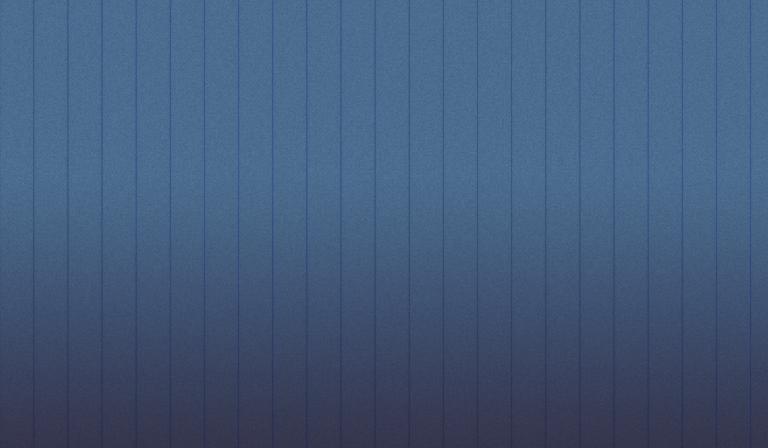
A WebGL 1 fragment shader for this pattern:

```glsl
precision highp float;
// Woven blue cloth, flat at the top and fading to slate at the bottom,
// divided into 22.5 upright panels by hairline blue seams.
// Crossed threads and stretched gradient noise give the fabric its grain.
uniform vec2 u_resolution;

const float PANELS = 22.5;
const float SEAM_HALF_WIDTH = 0.0008;
const float SEAM_OFFSET = -0.0005;
const float THREADS = 190.0;
const float TAU = 6.28318;

const vec3 SKY = vec3(0.296, 0.426, 0.560);
const vec3 DUSK = vec3(0.243, 0.315, 0.440);
const vec3 SLATE = vec3(0.207, 0.212, 0.302);
const vec3 SEAM_TOP = vec3(0.205, 0.335, 0.525);
const vec3 SEAM_BOTTOM = vec3(0.155, 0.175, 0.300);

float hash(vec2 cell) {
  vec3 q = fract(cell.xyx * vec3(0.1031, 0.1030, 0.0973));
  q += dot(q, q.yzx + 33.33);
  return fract((q.x + q.y) * q.z);
}

float cornerSlope(vec2 cell, vec2 offset) {
  float angle = TAU * hash(cell);
  return dot(vec2(cos(angle), sin(angle)), offset);
}

// Gradient noise, roughly -0.7 to 0.7
float gradientNoise(vec2 p) {
  vec2 cell = floor(p);
  vec2 f = p - cell;
  vec2 ease = f * f * f * (f * (f * 6.0 - 15.0) + 10.0);
  vec2 e = vec2(1.0, 0.0);
  float low = mix(cornerSlope(cell, f), cornerSlope(cell + e, f - e), ease.x);
  float high = mix(cornerSlope(cell + e.yx, f - e.yx),
                   cornerSlope(cell + 1.0, f - 1.0), ease.x);
  return mix(low, high, ease.y);
}

// 0 in the flat upper part, rising to 1 at the lower edge
float fadeAmount(float height) {
  float s = clamp((0.61 - height) / 0.61, 0.0, 1.0);
  return mix(s, smoothstep(0.0, 1.0, s), 0.25);
}

// Three-stop blend: sky, dusk, slate
vec3 clothColor(float fade) {
  vec3 upper = mix(SKY, DUSK, clamp(fade * 2.0, 0.0, 1.0));
  return mix(upper, SLATE, clamp(fade * 2.0 - 1.0, 0.0, 1.0));
}

// Over-and-under lattice, with the threads irregularly bent
float weave(vec2 p, float threads) {
  vec2 bend = 0.7 * vec2(gradientNoise(p * 90.0),
                         gradientNoise(p * 90.0 + 31.7));
  vec2 phase = TAU * (p * threads + bend);
  return sin(phase.x) * sin(phase.y);
}

// Fine specks, short slubs along both threads, and faint wear
float grain(vec2 p) {
  float specks = gradientNoise(p * 370.0 + 7.3);
  float weft = gradientNoise(p * vec2(110.0, 340.0) + 19.1);
  float warp = gradientNoise(p * vec2(320.0, 90.0) + 43.9);
  float wear = gradientNoise(p * vec2(36.0, 24.0) + 5.2);
  return 0.075 * specks + 0.042 * weft + 0.034 * warp + 0.010 * wear;
}

// Signed distance across the nearest seam, in canvas widths
float seamDistance(float x) {
  return (fract((x - SEAM_OFFSET) * PANELS + 0.5) - 0.5) / PANELS;
}

float band(float distance, float halfWidth, float blur) {
  return 1.0 - smoothstep(halfWidth - blur, halfWidth + blur, abs(distance));
}

void main() {
  vec2 p = gl_FragCoord.xy / u_resolution.x;
  float height = gl_FragCoord.y / u_resolution.y;
  float pixel = 1.0 / u_resolution.x;
  float fade = fadeAmount(height);

  // Seams: a narrow shade around a hairline core
  float d = seamDistance(p.x);
  vec3 color = clothColor(fade);
  color *= 1.0 - 0.035 * exp(-abs(d) / 0.0020);
  float core = band(d, SEAM_HALF_WIDTH, 0.5 * pixel);
  color = mix(color, mix(SEAM_TOP, SEAM_BOTTOM, fade), 0.85 * core);

  // Grain lies over cloth and seams alike
  color *= 1.0 + 0.026 * weave(p, THREADS) + grain(p);

  gl_FragColor = vec4(color, 1.0);
}
```
